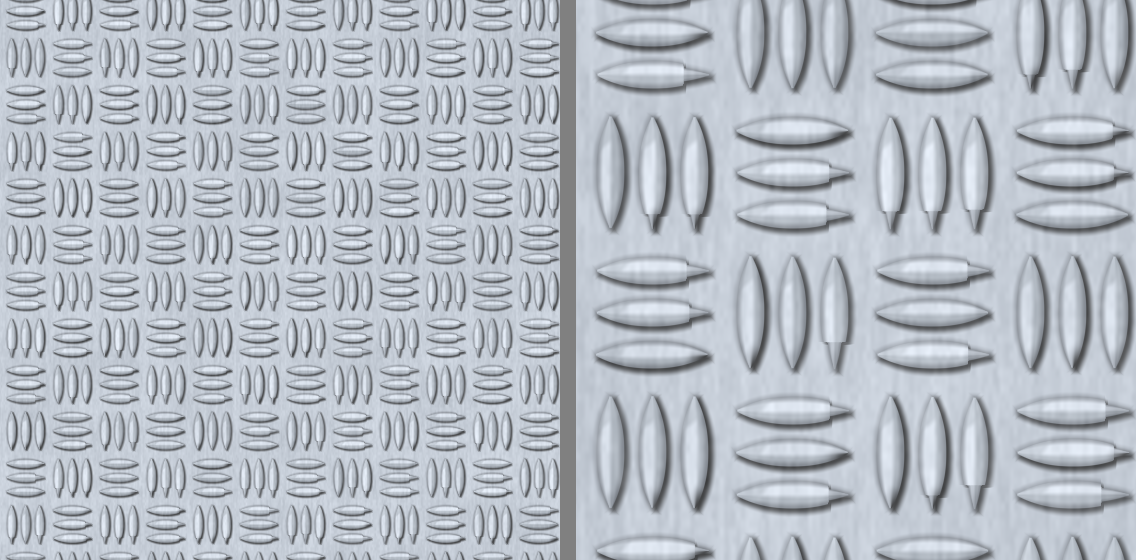
Left: the whole. Right: its middle third, enlarged.
Give the GLSL for this texture, as a Shadertoy shader.

```glsl
// Brushed aluminium tread plate: a 12 x 12 checker of three-bar groups, alternately upright and level.

const float CELLS = 12.0;                     // groups across and down
const vec2  OFFSET = vec2(0.047, 0.266);      // shift of the grid, in cells
const float SPACING = 0.30;                   // between bars of a group
const float HALF_LENGTH = 0.415;
const float HALF_WIDTH = 0.098;
const float SHADOW_REACH = 0.042;
const float GRAIN = 0.055;
const vec3 PLATE  = vec3(0.775, 0.805, 0.845);
const vec3 BRIGHT = vec3(0.86, 0.89, 0.93);
const vec3 MIDDLE = vec3(0.70, 0.73, 0.765);
const vec3 SHADE  = vec3(0.49, 0.51, 0.54);
const vec3 DARK   = vec3(0.20, 0.20, 0.20);

float hash(vec2 p) {
    vec3 q = fract(vec3(p.xyx) * 0.1031);
    q += dot(q, q.yzx + 33.33);
    return fract((q.x + q.y) * q.z);
}

// Value noise over the unit square that wraps after "period" lattice steps
float wrapNoise(vec2 uv, vec2 period) {
    vec2 p = uv * period, i = floor(p), f = fract(p);
    f = f * f * (3.0 - 2.0 * f);
    vec2 a = mod(i, period), b = mod(i + 1.0, period);
    return mix(mix(hash(a), hash(vec2(b.x, a.y)), f.x),
               mix(hash(vec2(a.x, b.y)), hash(b), f.x), f.y);
}

// Half width of a bar at position u; beyond "notch" the worn tip is narrower
float barWidth(float u, float notch, float aa) {
    float s = min(abs(u) / HALF_LENGTH, 1.0);
    float w = HALF_WIDTH * (1.0 - pow(s, 2.3));
    return w * (1.0 - 0.38 * smoothstep(-aa, aa, u - notch));
}

// Approximate signed distance to a bar; p.x runs along it, p.y across it
float barDistance(vec2 p, float notch, float aa) {
    float s = min(abs(p.x) / HALF_LENGTH, 1.0);
    float slope = 2.3 * HALF_WIDTH / HALF_LENGTH * pow(s, 1.3);
    float side = (abs(p.y) - barWidth(p.x, notch, aa)) / sqrt(1.0 + slope * slope);
    return max(side, abs(p.x) - HALF_LENGTH * 0.96);
}

// Facets of a bar lit from the upper left
vec3 barColor(vec2 p, float notch, float seed, float aa) {
    float t = p.y / max(barWidth(p.x, notch, aa), 0.012);
    float s = p.x / HALF_LENGTH;
    float ridge = 0.12 + 0.35 * (seed - 0.5);
    vec3 c = mix(BRIGHT, MIDDLE, smoothstep(ridge - 0.25, ridge + 0.25, t));
    c = mix(c, SHADE, 0.75 * smoothstep(0.45, 1.0, t));
    c = mix(c, SHADE, 0.65 * smoothstep(0.5, 1.0, -t));
    // Sloping ends and the flattened worn tip
    c = mix(c, MIDDLE, 0.55 * smoothstep(0.45, 0.6, -s - 0.15 * t));
    c = mix(c, SHADE, 0.45 * smoothstep(0.5, 0.9, s + 0.15 * t));
    c = mix(c, SHADE, 0.30 * smoothstep(-aa, aa, p.x - notch));
    // Dark scuff near the shaded end of some bars
    float scuff = smoothstep(0.55, 0.95, s) * smoothstep(-0.3, 0.7, t);
    return mix(c, DARK, 0.75 * scuff * smoothstep(0.45, 0.8, seed));
}

void mainImage(out vec4 fragColor, in vec2 fragCoord) {
    vec2 uv = fragCoord / iResolution.xy;
    float aa = 0.75 * CELLS / iResolution.y;
    vec2 grid = uv * CELLS - OFFSET;
    vec2 cell = mod(floor(grid), CELLS);
    vec2 q = fract(grid) - 0.5;

    // Bar axes: x along the bar, y towards its shaded flank
    bool upright = mod(cell.x + cell.y, 2.0) < 0.5;
    vec2 p = upright ? vec2(-q.y, q.x) : vec2(q.x, -q.y);

    // Brushed plate
    float streak = wrapNoise(uv, vec2(300.0, 50.0)) - 0.5;
    float speckle = wrapNoise(uv, vec2(400.0, 200.0)) - 0.5;
    float cloud = wrapNoise(uv, vec2(18.0, 14.0)) - 0.5;
    vec3 col = PLATE + 0.045 * cloud;

    // Dropped and contact shadows, then the bars above them
    float dropShadow = 0.0, contactShadow = 0.0, cover = 0.0;
    vec3 metal = vec3(0.0);
    for (int i = -1; i <= 1; i++) {
        float seed = hash(cell * 3.7 + float(i) * 17.3 + 5.1);
        float wear = hash(cell * 5.3 + float(i) * 9.1 + 41.0);
        float notch = wear > 0.4 ? mix(0.20, 0.31, seed) : 1.0;
        vec2 b = p - vec2(0.012 * (wear - 0.5), SPACING * float(i));
        float d = barDistance(b, notch, aa);
        float ds = barDistance(b - vec2(0.018, 0.026), notch, aa);
        float umbra = 1.0 - smoothstep(-0.022, SHADOW_REACH, ds);
        dropShadow = max(dropShadow, umbra * mix(0.75, 1.0, seed));
        contactShadow = max(contactShadow, 1.0 - smoothstep(0.0, 0.045, d));
        float inside = 1.0 - smoothstep(-aa, aa, d);
        if (inside > cover) {
            metal = barColor(b, notch, seed, aa) + 0.05 * (wear - 0.5);
            cover = inside;
        }
    }
    col = mix(col, SHADE, 0.42 * contactShadow);
    col = mix(col, DARK, 0.85 * dropShadow);
    col = mix(col, metal, cover);

    col += GRAIN * (streak + 0.7 * speckle);
    fragColor = vec4(clamp(col, 0.0, 1.0), 1.0);
}
```
